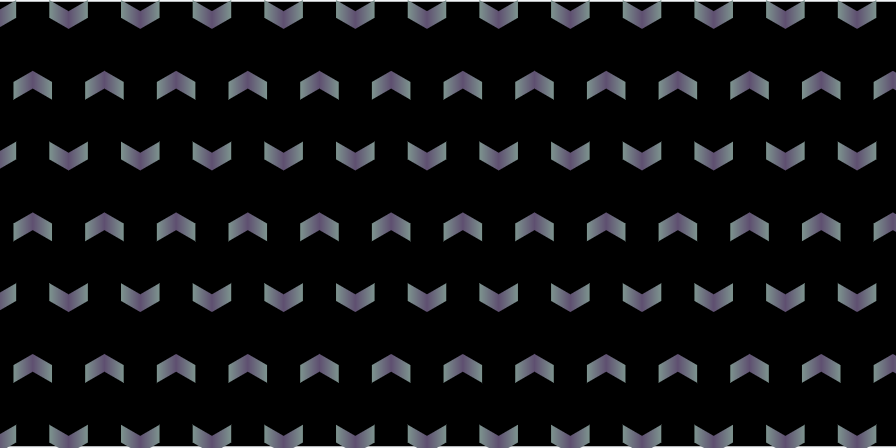
Write a Shadertoy shader that draws this pattern.

```glsl
// Alternating rows of two-tone folded chevrons on black, with thin pale strips at top and bottom.

const float SLOPE = 0.577;               // tangent of the 30 degree fold
const vec2 PITCH = vec2(0.160, 0.158);   // column and row spacing, canvas height = 1
const vec2 FIRST = vec2(0.1531, 0.0323); // centre of the first downward chevron, from the top left
const float HALF_WIDTH = 0.043;
const float THICKNESS = 0.0396;
const float STRIP = 0.0039;

// Signed distance to a chevron pointing up, centred in its bounding box
float chevronDistance(vec2 p, float halfWidth, float thickness, float slope) {
    float x = abs(p.x);
    float foldLine = slope * (0.5 * halfWidth - x);
    float band = (abs(p.y - foldLine) - 0.5 * thickness) * inversesqrt(1.0 + slope * slope);
    return max(band, x - halfWidth);
}

// Antialiased coverage of a signed distance
float coverage(float dist, float pixel) {
    return clamp(0.5 - dist / pixel, 0.0, 1.0);
}

// Purple at the fold, fading to grey-green at the outer sides
vec3 foldGradient(float x, float halfWidth) {
    vec3 foldPurple = vec3(0.37, 0.31, 0.44);
    vec3 sideGreen = vec3(0.49, 0.58, 0.56);
    return mix(foldPurple, sideGreen, clamp(abs(x) / halfWidth, 0.0, 1.0));
}

// Position within a cell; odd rows shift by half a column and point up
vec2 chevronCell(vec2 p, vec2 first, vec2 pitch) {
    vec2 q = p - first;
    float row = floor(q.y / pitch.y + 0.5);
    float odd = mod(row, 2.0);
    q.y = (q.y - row * pitch.y) * (1.0 - 2.0 * odd);
    q.x = (fract(q.x / pitch.x + 0.5 + 0.5 * odd) - 0.5) * pitch.x;
    return q;
}

void mainImage(out vec4 fragColor, in vec2 fragCoord) {
    float pixel = 1.0 / iResolution.y;
    vec2 p = fragCoord * pixel;
    p.y = 1.0 - p.y;

    // Pale border strips
    float edge = min(p.y, 1.0 - p.y);
    vec3 color = vec3(0.95, 0.96, 0.97) * coverage(edge - STRIP, pixel);

    // Chevron rows
    vec2 cell = chevronCell(p, FIRST, PITCH);
    float dist = chevronDistance(cell, HALF_WIDTH, THICKNESS, SLOPE);
    color = mix(color, foldGradient(cell.x, HALF_WIDTH), coverage(dist, pixel));

    fragColor = vec4(color, 1.0);
}
```
